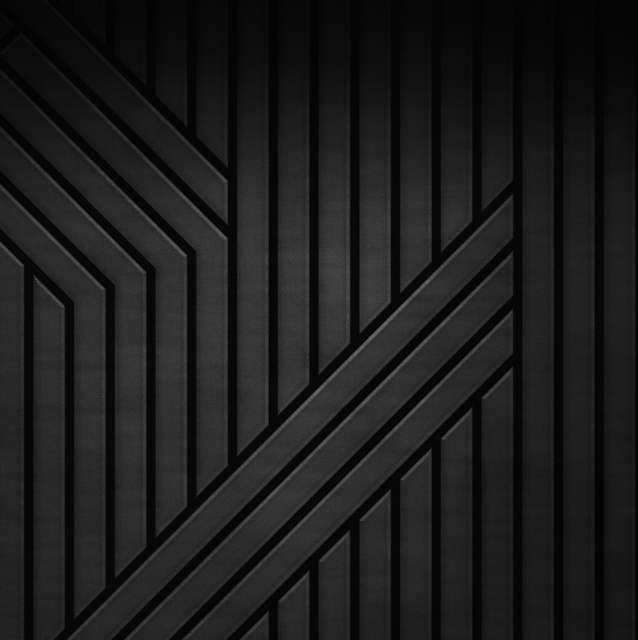
This background is drawn by a WebGL 2 fragment shader. Its source:

```glsl
#version 300 es
precision highp float;
// Dark bevelled panels: upright slats, a rising diagonal band and mitred slats
// that bend up to the left. Each pixel finds its nearest panel edge and that
// edge's normal, then a soft spot of light and worn-metal noise shade it.
uniform vec2 u_resolution;
out vec4 fragColor;

const float PITCHES = 15.705;          // slat widths per canvas height
const float ORIGIN_X = 5.705;          // slats left of the bend's outer edge
const float RISE_OFFSET = 4.233;       // places the rising band
const float FALL_OFFSET = 9.898;       // places the falling slats
const float BAND_END = 7.0;            // right end of the rising band
const float BAND_SLATS = 3.0;
const float BEND_SLATS = 4.0;
const float CAP_POS = -11.34;          // end cap of one falling slat
const float GAP = 0.115;               // half width of a groove
const float BEVEL = 0.085;
const vec2 SPOT = vec2(0.49, 0.575);
const vec2 GLINT = vec2(0.59, 0.49);
const vec3 GROOVE_COLOR = vec3(0.026);
const vec2 RISE_N = vec2(0.70711, -0.70711);
const vec2 FALL_N = vec2(0.70711, 0.70711);
const vec2 SIDE_N = vec2(1.0, 0.0);

float hash(vec2 p) {
  return fract(sin(dot(p, vec2(127.1, 311.7))) * 43758.5453);
}

float noise(vec2 p) {
  vec2 i = floor(p), f = fract(p);
  f = f * f * (3.0 - 2.0 * f);
  return mix(mix(hash(i), hash(i + vec2(1, 0)), f.x),
             mix(hash(i + vec2(0, 1)), hash(i + vec2(1, 1)), f.x), f.y);
}

float fbm(vec2 p) {
  float sum = 0.0, amp = 0.5;
  for (int i = 0; i < 5; i++) {
    sum += amp * noise(p);
    p = p * 2.03 + 7.1;
    amp *= 0.5;
  }
  return sum;
}

// Keep the nearest edge: x is distance, yz the outward normal.
void addEdge(inout vec3 edge, float dist, vec2 n) {
  if (dist < edge.x) edge = vec3(dist, n);
}

void addSlats(inout vec3 edge, float coord, vec2 n) {
  addEdge(edge, fract(coord), -n);
  addEdge(edge, 1.0 - fract(coord), n);
}

vec3 nearestEdge(vec2 q) {
  vec3 edge = vec3(1.0, 0.0, 0.0);
  float rise = (q.x - q.y + RISE_OFFSET) * RISE_N.x;
  float fall = (q.x + q.y - FALL_OFFSET) * FALL_N.x;
  float bend = max(q.x, fall);

  if (q.x < BAND_END && rise > 0.0 && rise < BAND_SLATS) {
    // Rising band
    addSlats(edge, rise, RISE_N);
    addEdge(edge, BAND_END - q.x, SIDE_N);
    return edge;
  }
  if (q.x < 0.0 && rise < 0.0 && fall < 1.0 && bend > -BEND_SLATS) {
    // Mitred slats: upright below, falling above
    addSlats(edge, bend, fall > q.x ? FALL_N : SIDE_N);
    addEdge(edge, -q.x, SIDE_N);
    addEdge(edge, -rise, RISE_N);
    if (fall > -1.0 && fall < 0.0)
      addEdge(edge, abs(rise - CAP_POS), RISE_N * sign(CAP_POS - rise));
    return edge;
  }
  // Upright slats, cut where they meet the other parts
  addSlats(edge, q.x, SIDE_N);
  if (q.x < BAND_END) {
    if (rise < 0.0) addEdge(edge, -rise, RISE_N);
    else addEdge(edge, rise - BAND_SLATS, -RISE_N);
  }
  if (q.x < 0.0 && rise < 0.0) {
    if (fall > 1.0) addEdge(edge, fall - 1.0, -FALL_N);
    else addEdge(edge, -BEND_SLATS - fall, FALL_N);
  }
  return edge;
}

void main() {
  vec2 uv = gl_FragCoord.xy / u_resolution.y;
  vec3 edge = nearestEdge(uv * PITCHES - vec2(ORIGIN_X, 0.0));
  vec2 n = edge.yz;
  float aa = max(PITCHES / u_resolution.y, 0.02);

  // Broad light: central spot, dim right side, dark top
  vec2 toSpot = uv - SPOT;
  float light = mix(0.142, 0.092, smoothstep(0.45, 0.9, uv.x));
  light += 0.095 * exp(-dot(toSpot, toSpot) / 0.17);
  light *= mix(0.2, 1.0, smoothstep(0.0, 0.42, 1.0 - uv.y));

  // Worn surface: blotches, flat streaks and fine grain
  float wear = 0.34 * (fbm(uv * 9.0) - 0.48);
  wear += 0.22 * (fbm(uv * vec2(14.0, 75.0)) - 0.48);
  wear += 0.13 * (hash(floor(uv * 512.0)) - 0.5);
  float face = light * (1.0 + wear);
  face *= mix(0.88, 1.0, smoothstep(GAP + BEVEL, 0.36, edge.x));

  // Bevels catch light on upward-facing edges
  vec2 toGlint = uv - GLINT;
  float up = max(n.y, 0.0);
  float shine = 0.95 + 0.14 * n.x + 0.75 * up;
  shine += 0.85 * up * max(-n.x, 0.0) * exp(-dot(toGlint, toGlint) / 0.045);
  float bevel = light * shine * (1.0 + 1.4 * wear);

  float onFace = smoothstep(-aa, aa, edge.x - GAP - BEVEL);
  float onPanel = smoothstep(-aa, aa, edge.x - GAP);
  vec3 groove = GROOVE_COLOR * (0.5 + 3.0 * light) * (1.0 + wear);
  vec3 color = mix(groove, vec3(mix(bevel, face, onFace)), onPanel);
  fragColor = vec4(color, 1.0);
}
```
